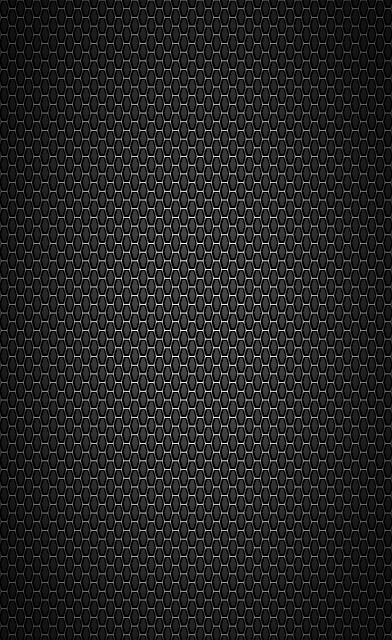
A Shadertoy shader for this pattern:

```glsl
const float COLUMNS = 48.0;        // hexagon columns across the canvas
const float ROWS = 36.8;           // hexagons down each column
const float CELL_HEIGHT = 2.13;    // in units of the column spacing
const float TOP_HALF = 0.34;       // half length of the flat top edge
const float WAIST_HALF = 0.66;     // half width at mid height
const vec2 PHASE = vec2(0.5, 0.3); // lattice shift, in columns and rows
const float WIRE_HALF = 0.072;
const float PLATE_INSET = 0.25;
const vec2 PLATE_SHIFT = vec2(0.03, 0.06);
const float VIGNETTE_FLOOR = 0.24;
const vec2 VIGNETTE_SCALE = vec2(1.65, 1.45);
const vec3 HOLE_COLOR = vec3(0.0);
const vec3 PLATE_COLOR = vec3(0.265);
const vec3 SIDE_COLOR = vec3(0.36);
const vec3 GLINT_COLOR = vec3(1.02);

// Distance from the slanted side, positive inside the hexagon
float sideDistance(vec2 p) {
    vec2 normal = normalize(vec2(0.5 * CELL_HEIGHT, WAIST_HALF - TOP_HALF));
    return WAIST_HALF * normal.x - dot(abs(p), normal);
}

// Distance from the nearest edge, positive inside
float hexDistance(vec2 p) {
    return min(sideDistance(p), 0.5 * CELL_HEIGHT - abs(p.y));
}

// Position relative to the centre of the enclosing hexagon
vec2 hexCell(vec2 p) {
    vec2 period = vec2(2.0, CELL_HEIGHT);
    vec2 even = mod(p + 0.5 * period, period) - 0.5 * period;
    vec2 odd = mod(p, period) - 0.5 * period;
    return sideDistance(even) > sideDistance(odd) ? even : odd;
}

void mainImage(out vec4 fragColor, in vec2 fragCoord) {
    vec2 uv = fragCoord / iResolution.xy;
    vec2 lattice = uv * vec2(COLUMNS, ROWS) - PHASE;
    vec2 cell = hexCell(lattice * vec2(1.0, CELL_HEIGHT));
    float blur = 0.45 * COLUMNS / iResolution.x;

    // Soft pool of light over the middle
    float radius = length((uv - 0.5) * VIGNETTE_SCALE);
    float light = mix(1.0, VIGNETTE_FLOOR, smoothstep(0.1, 1.08, radius));

    // Recessed plate, a little brighter toward its top
    float plateEdge = hexDistance(cell - PLATE_SHIFT) - PLATE_INSET;
    float plate = smoothstep(-blur, blur, plateEdge);
    float slope = 1.0 + 0.15 * cell.y / CELL_HEIGHT;
    vec3 color = mix(HOLE_COLOR, PLATE_COLOR * slope, plate) * light;

    // Wire mesh, glinting at the joints and short horizontal bars
    float wire = 1.0 - smoothstep(WIRE_HALF - blur, WIRE_HALF + blur, hexDistance(cell));
    float alongSide = 2.0 * abs(cell.y) / CELL_HEIGHT;
    float glint = pow(abs(2.0 * alongSide - 1.0), 3.0);
    vec3 wireColor = mix(SIDE_COLOR, GLINT_COLOR, glint) * pow(light, 0.8);
    color = mix(color, wireColor, wire);

    fragColor = vec4(min(color, 1.0), 1.0);
}
```
